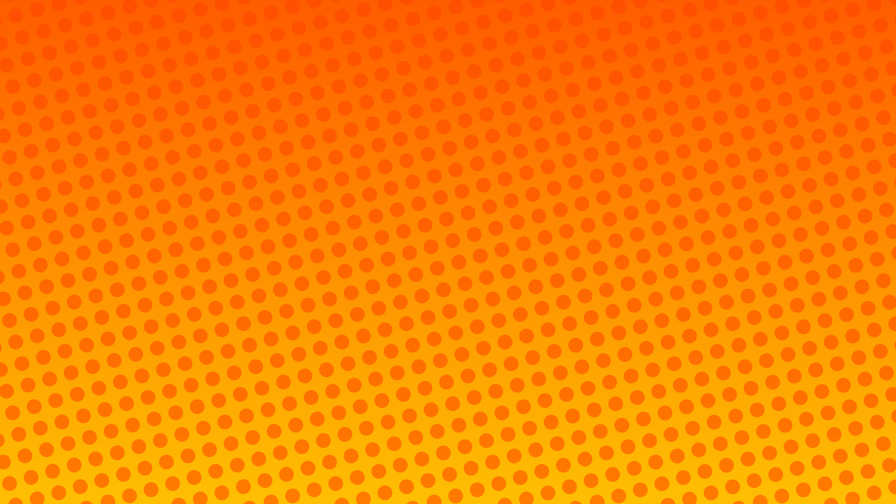
Write a Shadertoy shader that draws this pattern.

```glsl
// Rows of round dots on a slanted square grid over a warm vertical gradient.
// The plane is rotated and wrapped into cells, each holding one disc;
// ground and dots each have their own top-to-bottom colour ramp.

const float CELLS_PER_HEIGHT = 22.5;
const float TILT = 0.278;                       // radians, rows rise to the right
const float DOT_RADIUS = 0.33;                  // in cells
const vec2 GRID_ANCHOR = vec2(0.0215, -0.0201); // a dot centre, from mid canvas

const vec3 GROUND_LOW = vec3(0.995, 0.75, 0.01);
const vec3 GROUND_HIGH = vec3(0.995, 0.36, 0.0);
const vec3 DOT_LOW = vec3(0.995, 0.48, 0.0);
const vec3 DOT_HIGH = vec3(0.995, 0.31, 0.0);

// Components of p along and across a direction at the given angle
vec2 toTiltedAxes(vec2 p, float angle) {
    float c = cos(angle), s = sin(angle);
    return vec2(c * p.x + s * p.y, c * p.y - s * p.x);
}

// Signed distance to the nearest disc of a unit grid
float dotGridDistance(vec2 p, float radius) {
    vec2 cell = fract(p + 0.5) - 0.5;
    return length(cell) - radius;
}

// Antialiased coverage of a shape, given the size of one pixel
float coverage(float dist, float pixel) {
    return 1.0 - smoothstep(-0.75 * pixel, 0.75 * pixel, dist);
}

void mainImage(out vec4 fragColor, in vec2 fragCoord) {
    vec2 p = (fragCoord - 0.5 * iResolution.xy) / iResolution.y;
    float height = fragCoord.y / iResolution.y;

    // Dot mask
    vec2 grid = toTiltedAxes(p - GRID_ANCHOR, TILT) * CELLS_PER_HEIGHT;
    float pixel = CELLS_PER_HEIGHT / iResolution.y;
    float mask = coverage(dotGridDistance(grid, DOT_RADIUS), pixel);

    // Colour ramps
    vec3 ground = mix(GROUND_LOW, GROUND_HIGH, height);
    vec3 dots = mix(DOT_LOW, DOT_HIGH, height);
    fragColor = vec4(mix(ground, dots, mask), 1.0);
}
```
